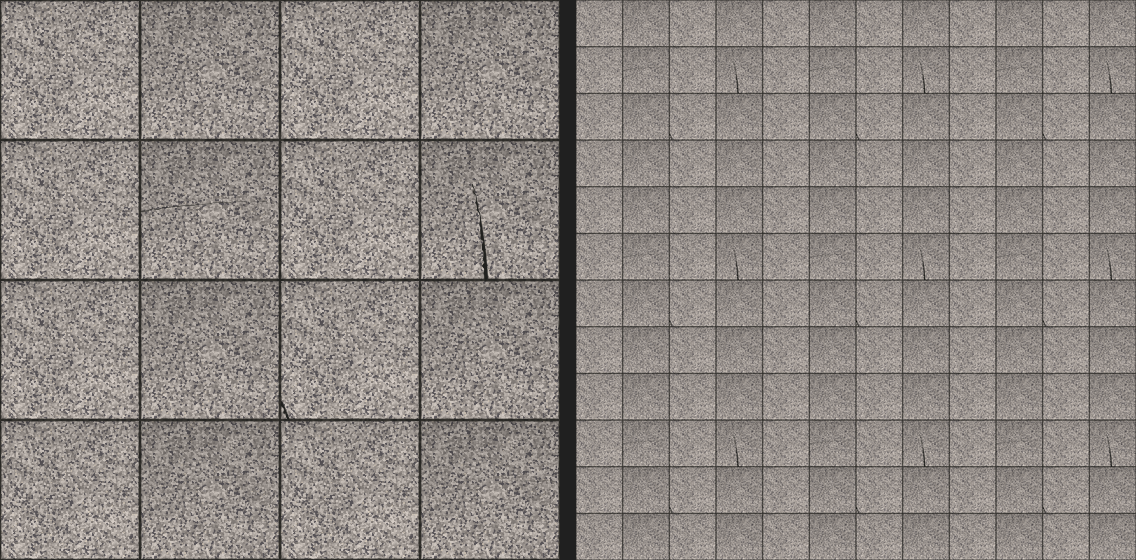
Left, the tile; right, the same tile 3 across and 3 down.
Write a WebGL 2 fragment shader that draws this texture.

```glsl
#version 300 es
precision highp float;

uniform vec2 u_resolution;
out vec4 outColor;

const float TILES = 4.0;
const float GRAINS = 320.0;
const float JOINT_HALF_WIDTH = 0.0022;
const vec3 DARK_SPECK = vec3(0.335, 0.320, 0.335);
const vec3 GRAY_GRAIN = vec3(0.465, 0.440, 0.425);
const vec3 LIGHT_GRAIN = vec3(0.800, 0.768, 0.740);
const vec3 CREAM_PEBBLE = vec3(0.82, 0.77, 0.70);
const vec3 JOINT_DARK = vec3(0.13, 0.13, 0.12);
const vec3 JOINT_GRIT = vec3(0.22, 0.21, 0.19);

// Integer hash giving a value from 0 to 1
float hash(vec2 cell, uint salt) {
    uvec2 q = uvec2(ivec2(cell));
    uint h = q.x * 1664525u + q.y * 22695477u + salt * 69069u;
    h = (h ^ (h >> 16)) * 0x7feb352du;
    h = (h ^ (h >> 15)) * 0x846ca68bu;
    return float((h ^ (h >> 16)) >> 8) / 16777216.0;
}

// Value noise that wraps after the given number of cells
float noise(vec2 p, vec2 period, uint salt) {
    vec2 i = floor(p);
    vec2 f = fract(p);
    f = f * f * (3.0 - 2.0 * f);
    vec2 lo = mod(i, period);
    vec2 hi = mod(i + 1.0, period);
    float bottom = mix(hash(lo, salt), hash(vec2(hi.x, lo.y), salt), f.x);
    float top = mix(hash(vec2(lo.x, hi.y), salt), hash(hi, salt), f.x);
    return mix(bottom, top, f.y);
}

// Crushed stone: soft-edged pale grains with scattered dark specks
vec3 granite(vec2 p, vec2 period, float speckShare) {
    vec3 sum = vec3(0.0);
    float total = 0.0;
    vec2 base = floor(p);
    for (int y = -1; y <= 1; y++) {
        for (int x = -1; x <= 1; x++) {
            vec2 cell = base + vec2(x, y);
            vec2 id = mod(cell, period);
            vec2 center = cell + vec2(hash(id, 1u), hash(id, 2u));
            vec2 d = p - center;
            float weight = exp(-8.0 * dot(d, d));
            vec3 grain = mix(GRAY_GRAIN, LIGHT_GRAIN, hash(id, 3u));
            sum += weight * mix(grain, DARK_SPECK, step(hash(id, 8u), speckShare));
            total += weight;
        }
    }
    return sum / total;
}

// Sparse larger pebbles, returned as coverage
float pebbles(vec2 p, vec2 period, float density) {
    vec2 id = mod(floor(p), period);
    vec2 center = 0.4 + 0.2 * vec2(hash(id, 4u), hash(id, 5u));
    float radius = mix(0.22, 0.38, hash(id, 6u));
    float body = 1.0 - smoothstep(radius - 0.15, radius + 0.1, length(fract(p) - center));
    return body * step(hash(id, 7u), density);
}

// Coverage of a bowed, tapering line; widths are (start, end) half widths
float crack(vec2 p, vec2 a, vec2 b, vec2 widths, float bow, float aa) {
    vec2 span = b - a;
    float t = clamp(dot(p - a, span) / dot(span, span), 0.0, 1.0);
    vec2 normal = normalize(vec2(-span.y, span.x));
    vec2 onLine = mix(a, b, t) + normal * bow * 4.0 * t * (1.0 - t);
    float d = length(p - onLine) - mix(widths.x, widths.y, t);
    return 1.0 - smoothstep(-aa, aa, d);
}

// Broad light and dark areas of one slab
float slabShade(vec2 local, float oddColumn, float mottle) {
    float shade = mix(1.06, 0.97, local.y) - oddColumn * mix(0.02, 0.10, local.y);
    float stain = smoothstep(0.84, 1.0, local.y) * smoothstep(0.35, 0.85, mottle);
    return shade + 0.14 * (mottle - 0.5) - 0.18 * stain;
}

void main() {
    vec2 uv = gl_FragCoord.xy / u_resolution;
    float aa = 0.75 / min(u_resolution.x, u_resolution.y);
    vec2 local = fract(uv * TILES);
    float oddColumn = mod(floor(uv.x * TILES), 2.0);

    // Stone surface, repeating with each pair of slabs
    vec2 pairPeriod = vec2(0.5, 0.25);
    float mottle = 0.6 * noise(uv * 32.0, 32.0 * pairPeriod, 11u)
                 + 0.4 * noise(uv * 96.0, 96.0 * pairPeriod, 12u);
    vec3 color = granite(uv * GRAINS, GRAINS * pairPeriod, 0.13);
    color = mix(color, CREAM_PEBBLE, 0.65 * pebbles(uv * 192.0, 192.0 * pairPeriod, 0.06));
    color *= slabShade(local, oddColumn, mottle);

    // Pale diagonal scuff on the odd slabs
    float scuff = crack(local, vec2(0.76, 0.33), vec2(0.99, 0.52), vec2(0.004, 0.008), 0.01, 0.012);
    color += 0.10 * scuff * oddColumn * mottle;

    // Cracks, with a ragged outline
    float rough = noise(uv * 160.0, vec2(160.0), 21u);
    vec2 bent = uv + 0.003 * (vec2(rough, noise(uv * 110.0, vec2(110.0), 22u)) - 0.5);
    float swell = mix(0.4, 1.4, rough);
    float deep = crack(bent, vec2(0.844, 0.671), vec2(0.868, 0.501), vec2(0.0007, 0.0040) * swell, 0.0045, aa);
    deep = max(deep, crack(bent, vec2(0.502, 0.281), vec2(0.516, 0.250), vec2(0.0030, 0.0022) * swell, 0.0, aa));
    float hairline = crack(bent, vec2(0.251, 0.622), vec2(0.475, 0.640), vec2(0.0008, 0.0001), 0.0045, aa);
    for (int i = 0; i < 2; i++) {
        float y = 0.641 - 0.5 * float(i);
        hairline = max(hairline, 0.5 * crack(bent, vec2(0.931, y), vec2(0.990, y), vec2(0.0003), 0.0, aa));
    }
    color = mix(color, JOINT_DARK, max(deep, 0.75 * hairline));

    // Joints with worn edges and grit
    vec2 edge = min(local, 1.0 - local) / TILES;
    float wear = noise(uv * 200.0, vec2(200.0), 31u);
    float gap = min(edge.x, edge.y) - JOINT_HALF_WIDTH - 0.0012 * (wear - 0.5);
    color *= mix(0.85, 1.0, smoothstep(0.0, 0.0025, gap));
    vec3 joint = mix(JOINT_DARK, JOINT_GRIT, noise(uv * 256.0, vec2(256.0), 32u));
    color = mix(joint, color, smoothstep(-aa, aa, gap));

    outColor = vec4(clamp(color, 0.0, 1.0), 1.0);
}
```
